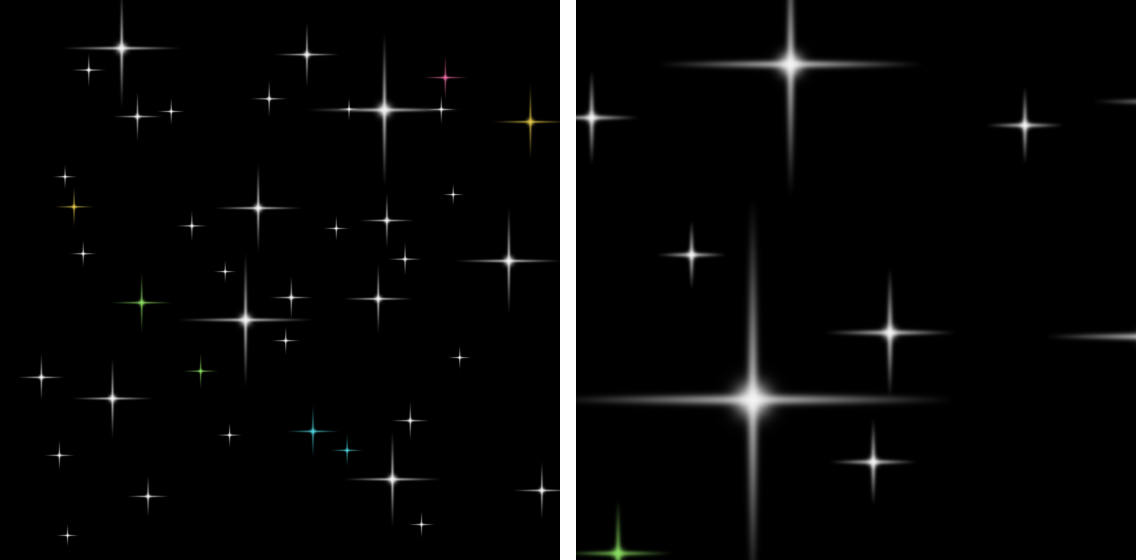
Left: the whole. Right: its middle third, enlarged.
This background is drawn by a Shadertoy shader. Its source:

```glsl
// Scattered four-pointed sparkles, mostly white with a few tinted ones, on black
#define STAR_COUNT 41
#define LONGEST_ARM 0.140
#define SIZE_FALLOFF 0.15
#define ARM_WIDTH 0.018
#define ARM_GAIN 0.75
#define CORE_SIZE 0.075
#define JITTER 0.14
#define FIRST_STAR vec2(0.68, 0.81)
#define CYAN vec3(0.30, 0.82, 0.86)
#define GOLD vec3(0.88, 0.77, 0.28)
#define PINK vec3(0.92, 0.42, 0.64)
#define GREEN vec3(0.54, 0.86, 0.38)

vec2 hash2(float n) {
    vec3 p = fract(vec3(n) * vec3(0.1031, 0.1030, 0.0973));
    p += dot(p, p.yzx + 33.33);
    return fract((p.xx + p.yz) * p.zy);
}

// Low-discrepancy sequence loosened by a random offset
vec2 starPosition(int i) {
    float n = float(i);
    vec2 spread = fract(FIRST_STAR + n * vec2(0.7549, 0.5698));
    float loosen = i < 5 ? 0.3 : 1.0;
    vec2 offset = (hash2(n + 17.0) - 0.5) * JITTER * loosen;
    return mix(vec2(0.05, 0.08), vec2(0.97, 0.95), spread) + offset;
}

// Every third star among the middle sizes takes a tint
vec3 starColor(int i) {
    if (i < 7 || i > 25 || i % 3 != 1) return vec3(0.95);
    int tint = (i / 3) % 4;
    return tint == 0 ? CYAN : tint == 1 ? PINK : tint == 2 ? GOLD : GREEN;
}

// A thin ray along x that fades towards both tips
float ray(vec2 p, float len, float width) {
    float fade = max(1.0 - abs(p.x) / len, 0.0);
    float w = width * mix(0.7, 1.0, fade);
    return pow(fade, 1.2) * exp(-p.y * p.y / (w * w));
}

// Two crossed rays with a soft round core
float sparkle(vec2 p, float len, float pixel) {
    float width = max(0.0011 + ARM_WIDTH * len, 0.7 * pixel);
    float core = max(0.0008 + CORE_SIZE * len, pixel);
    float arms = max(ray(p, len, width), ray(p.yx, len, width));
    float glow = exp(-dot(p, p) / (core * core));
    return 1.0 - (1.0 - ARM_GAIN * arms) * (1.0 - glow);
}

void mainImage(out vec4 fragColor, in vec2 fragCoord) {
    float pixel = 1.0 / iResolution.y;
    vec2 uv = fragCoord * pixel;
    vec2 canvas = vec2(iResolution.x * pixel, 1.0);
    vec3 color = vec3(0.0);

    // Stars shrink with their index; overlaps blend as a screen
    for (int i = 0; i < STAR_COUNT; i++) {
        float len = LONGEST_ARM / (1.0 + SIZE_FALLOFF * float(i));
        vec2 p = uv - starPosition(i) * canvas;
        vec3 light = starColor(i) * sparkle(p, len, pixel);
        color = 1.0 - (1.0 - color) * (1.0 - light);
    }
    fragColor = vec4(color, 1.0);
}
```
